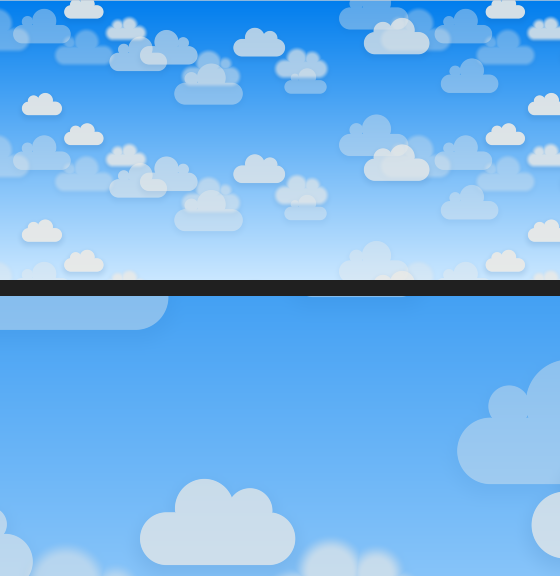
Top, the full canvas; bottom, a detail of the centre.
Give the GLSL for this pattern, as a WebGL 1 fragment shader.

```glsl
precision highp float;
// Translucent clouds with soft twins, repeating over a blue sky gradient.

uniform vec2 u_resolution;

#define GRID 384.0                       // layout units per canvas height
#define ROW_PERIOD 173.5
#define TWIN_PERIOD 578.0
#define SINGLE_PERIOD 694.0
#define TWIN_SHIFT vec2(57.8, 28.9)
#define TWIN_BLUR 4.0
#define SKY_TOP vec3(0.0, 0.49, 0.93)
#define SKY_BOTTOM vec3(0.79, 0.905, 1.0)
#define CLOUD_COLOR vec3(0.92, 0.915, 0.90)
#define SHADOW_COLOR vec3(0.08, 0.30, 0.55)
#define SHADOW_ALPHA 0.16

// Cloud kinds: two even bumps, or one tall and one small bump
const float EVEN = 0.0;
const float TALL = 1.0;

float circle(vec2 q, vec3 c) {
  return length(q - c.xy) - c.z;
}

// Distance to a cloud one unit wide, standing on y = 0
float cloudDistance(vec2 q, float kind) {
  float r = mix(0.17, 0.16, kind);
  float pill = length(vec2(max(abs(q.x) - 0.5 + r, 0.0), q.y - r)) - r;
  vec3 big = mix(vec3(0.085, 0.365, 0.19), vec3(0.04, 0.39, 0.21), kind);
  vec3 small = mix(vec3(-0.208, 0.35, 0.145), vec3(-0.25, 0.375, 0.10), kind);
  return min(pill, min(circle(q, big), circle(q, small)));
}

// Blends one repeated cloud and its shadow; a negative width mirrors it
void drawCloud(inout vec3 color, vec2 p, vec2 base, float width,
               float kind, float alpha, float blur, float period) {
  float size = abs(width);
  vec2 cell = vec2(period, ROW_PERIOD);
  vec2 center = base - vec2(0.0, 0.3 * size);
  vec2 q = mod(p - center + 0.5 * cell, cell) - 0.5 * cell;
  q.y = 0.3 * size - q.y;
  q.x *= sign(width);

  float edge = max(blur, 0.6 * GRID / u_resolution.y);
  float d = cloudDistance(q / size, kind) * size;
  float cover = 1.0 - smoothstep(-edge, edge, d);

  float below = cloudDistance((q + vec2(0.0, 4.0)) / size, kind) * size;
  float shadow = 1.0 - smoothstep(-7.0, 9.0, below);
  color = mix(color, SHADOW_COLOR, shadow * (1.0 - cover) * alpha * SHADOW_ALPHA);
  color = mix(color, CLOUD_COLOR, cover * alpha);
}

// A crisp cloud with a blurred twin further right and down
void twinClouds(inout vec3 color, vec2 p, vec2 base, float width,
                float kind, float alpha) {
  for (int i = 0; i < 2; i++) {
    float twin = float(i);
    drawCloud(color, p, base + twin * TWIN_SHIFT, width, kind,
              alpha * (1.0 - 0.1 * twin), twin * TWIN_BLUR, TWIN_PERIOD);
  }
}

void singleCloud(inout vec3 color, vec2 p, vec2 base, float width,
                 float kind, float alpha) {
  drawCloud(color, p, base, width, kind, alpha, 0.0, SINGLE_PERIOD);
}

void main() {
  // Layout coordinates, measured down from the top left
  vec2 p = vec2(gl_FragCoord.x, u_resolution.y - gl_FragCoord.y);
  p *= GRID / u_resolution.y;
  vec3 color = mix(SKY_TOP, SKY_BOTTOM, p.y / GRID);

  // Paired clouds
  twinClouds(color, p, vec2(57.5, 233.0), 79.0, TALL, 0.38);
  twinClouds(color, p, vec2(512.5, 214.0), 95.0, TALL, 0.38);
  twinClouds(color, p, vec2(115.0, 199.0), 54.0, EVEN, 0.90);
  singleCloud(color, p, vec2(189.5, 271.0), 79.0, TALL, 0.55);
  twinClouds(color, p, vec2(231.5, 262.0), -79.0, TALL, 0.55);
  twinClouds(color, p, vec2(355.5, 251.0), -71.0, EVEN, 0.72);

  // Crisp clouds in front
  singleCloud(color, p, vec2(57.5, 158.0), 55.0, EVEN, 0.90);
  singleCloud(color, p, vec2(286.0, 317.0), 94.0, TALL, 0.40);
  singleCloud(color, p, vec2(419.0, 302.0), 58.0, TALL, 0.38);
  singleCloud(color, p, vec2(544.0, 248.0), 90.0, EVEN, 0.72);
  singleCloud(color, p, vec2(644.0, 301.0), 79.0, TALL, 0.38);

  // Pale hairline along the top edge
  float hairline = 1.0 - smoothstep(0.5, 1.5, p.y);
  color = mix(color, vec3(0.75, 0.80, 0.85), 0.8 * hairline);

  gl_FragColor = vec4(color, 1.0);
}
```
